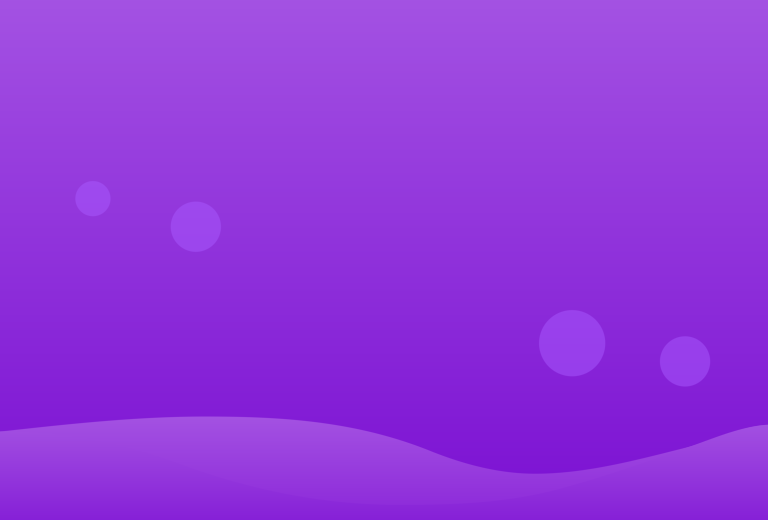
This background is drawn by a WebGL 2 fragment shader. Its source:

```glsl
#version 300 es
precision highp float;
// Violet dusk gradient with four translucent discs above two soft rolling waves.

#define SKY_TOP vec3(0.640, 0.320, 0.888)
#define SKY_BOTTOM vec3(0.480, 0.060, 0.825)
#define WAVE_CREST vec3(0.640, 0.320, 0.885)
#define BACK_BASE vec3(0.545, 0.150, 0.850)
#define FRONT_BASE vec3(0.525, 0.125, 0.843)
#define DISC_COLOR vec3(0.660, 0.350, 1.000)
#define DISC_ALPHA 0.5
#define BACK_TOP 0.199
#define FRONT_TOP 0.190

uniform vec2 u_resolution;
out vec4 fragColor;

// Wave knots: x, height, slope
const vec3 BACK_WAVE[6] = vec3[6](
    vec3(0.0, 0.170, 0.163), vec3(0.267, 0.199, 0.0), vec3(0.560, 0.133, -0.593),
    vec3(0.697, 0.089, 0.0), vec3(0.898, 0.141, 0.370), vec3(1.0, 0.183, 0.074));
const vec3 FRONT_WAVE[6] = vec3[6](
    vec3(0.0, 0.170, 0.0), vec3(0.234, 0.108, -0.549), vec3(0.520, 0.029, 0.0),
    vec3(0.729, 0.060, 0.400), vec3(0.898, 0.141, 0.520), vec3(1.0, 0.183, 0.074));

// Discs: center x in widths, center y and radius in heights
const vec3 DISCS[4] = vec3[4](
    vec3(0.121, 0.618, 0.0338), vec3(0.255, 0.564, 0.0483),
    vec3(0.745, 0.340, 0.0637), vec3(0.892, 0.305, 0.0483));

// Cubic Hermite curve through the knots
float waveHeight(vec3 knots[6], float x) {
    float height = knots[0].y;
    for (int i = 0; i < 5; i++) {
        vec3 a = knots[i];
        vec3 b = knots[i + 1];
        if (x < a.x) break;
        float span = b.x - a.x;
        float t = clamp((x - a.x) / span, 0.0, 1.0);
        float s = 1.0 - t;
        height = mix(a.y, b.y, t * t * (3.0 - 2.0 * t))
               + span * t * s * (a.z * s - b.z * t);
    }
    return height;
}

// Antialiased coverage of the inside of a signed distance
float coverage(float dist) {
    float halfPixel = 0.75 / u_resolution.y;
    return 1.0 - smoothstep(-halfPixel, halfPixel, dist);
}

void main() {
    vec2 uv = gl_FragCoord.xy / u_resolution;
    float aspect = u_resolution.x / u_resolution.y;

    // Sky
    vec3 color = mix(SKY_BOTTOM, SKY_TOP, uv.y);

    // Discs
    for (int i = 0; i < 4; i++) {
        vec2 offset = (uv - DISCS[i].xy) * vec2(aspect, 1.0);
        color = mix(color, DISC_COLOR, DISC_ALPHA * coverage(length(offset) - DISCS[i].z));
    }

    // Waves, back to front
    vec3 backColor = mix(BACK_BASE, WAVE_CREST, clamp(uv.y / BACK_TOP, 0.0, 1.0));
    vec3 frontColor = mix(FRONT_BASE, WAVE_CREST, clamp(uv.y / FRONT_TOP, 0.0, 1.0));
    color = mix(color, backColor, coverage(uv.y - waveHeight(BACK_WAVE, uv.x)));
    color = mix(color, frontColor, coverage(uv.y - waveHeight(FRONT_WAVE, uv.x)));

    fragColor = vec4(color, 1.0);
}
```
